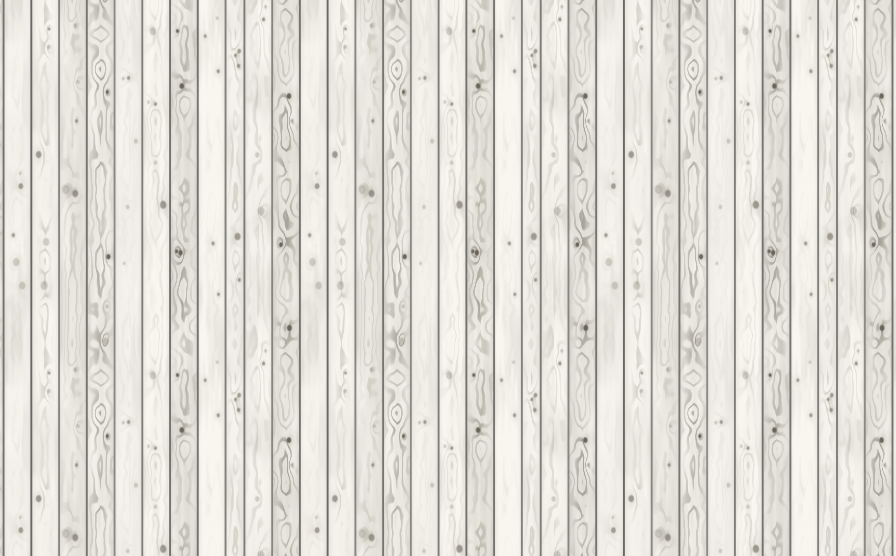
This texture is drawn by a WebGL 1 fragment shader. Its source:

```glsl
precision highp float;
uniform vec2 u_resolution;

#define TILE vec2(0.3307, 0.384)     // repeat size, in canvas widths
#define SHIFT 0.004                  // left edge of the first repeat
#define NARROW 0.68                  // width of plank 8, others are 1
#define TILE_LENGTH 12.4             // repeat height in plank widths
#define SEAM_HALF 0.034
#define KNOTS 5
#define PALE vec3(0.975, 0.965, 0.937)
#define SHADE vec3(0.55, 0.535, 0.50)
#define SEAM vec3(0.40, 0.40, 0.39)
#define KNOT vec3(0.40, 0.38, 0.34)

float hash(vec2 p) {
  return fract(sin(dot(p, vec2(127.1, 311.7))) * 43758.5453);
}

// Value noise that wraps vertically after a whole number of rows
float noise(vec2 p, float rows) {
  vec2 c = floor(p), f = fract(p);
  f = f * f * (3.0 - 2.0 * f);
  float y0 = mod(c.y, rows), y1 = mod(c.y + 1.0, rows);
  return mix(mix(hash(vec2(c.x, y0)), hash(vec2(c.x + 1.0, y0)), f.x),
             mix(hash(vec2(c.x, y1)), hash(vec2(c.x + 1.0, y1)), f.x), f.y);
}

// Noise stretched along a plank, different for each seed
float fibre(float x, float v, float across, float rows, float seed) {
  return noise(vec2(x * across + seed * 37.0, v * rows), rows);
}

float isPlank(float id, float n) {
  return 1.0 - step(0.5, abs(id - n));
}

void main() {
  vec2 p = gl_FragCoord.xy / u_resolution.x;
  float top = u_resolution.y / u_resolution.x;
  float total = 10.0 + NARROW;
  float px = total / (TILE.x * u_resolution.x);
  float u = fract((p.x - SHIFT) / TILE.x) * total;
  float v = fract((top - p.y) / TILE.y);

  // Plank number, its width and the position across it
  float pastNarrow = step(8.0 + NARROW, u);
  float shifted = u + pastNarrow * (1.0 - NARROW);
  float id = min(floor(shifted), 10.0);
  float x = shifted - id;
  float width = mix(1.0, NARROW, isPlank(id, 8.0));
  float centre = x - 0.5 * width;

  // Plank character: bold, medium or faint grain
  float bold = isPlank(id, 3.0) + isPlank(id, 6.0) + isPlank(id, 10.0);
  float column = isPlank(id, 1.0) + isPlank(id, 8.0);
  float arched = isPlank(id, 2.0) + isPlank(id, 5.0) + isPlank(id, 9.0);
  float strength = 0.07 + 0.48 * bold + 0.22 * column + 0.14 * arched;

  // Knots bend the grain around them
  float bend = 0.0, knot = 0.0, halo = 0.0;
  for (int k = 0; k < KNOTS; k++) {
    vec2 seed = vec2(id + 3.0, float(k) * 7.0 + 1.0);
    float size = hash(seed + 0.3);
    float r = mix(0.045, 0.13, size * size);
    vec2 at = vec2(width * mix(0.22, 0.78, hash(seed)), hash(seed + 5.7));
    vec2 d = vec2(x - at.x, (fract(v - at.y + 0.5) - 0.5) * TILE_LENGTH);
    float dark = mix(0.25, 0.55 + 0.4 * bold, step(0.55, hash(seed + 9.1)));
    float dist = length(d * vec2(1.0, 0.8));
    bend += exp(-dot(d, d * vec2(1.0, 0.25)) / (r * r * 7.0));
    halo += exp(-dist * dist / (r * r * 5.0)) * dark;
    knot = max(knot, dark * (1.0 - smoothstep(r - px, r + px, dist)));
  }

  // Grain as contour lines of a stretched field
  float rows = mix(8.0, 20.0, min(bold + column, 1.0));
  float field = abs(centre) * 3.2 + 1.1 * bend
              + 1.9 * fibre(x, v, 2.3, rows, id)
              + 0.5 * fibre(x, v, 5.0, 40.0, id + 20.0);
  float rings = smoothstep(0.0, 1.0, sin(6.2832 * field));
  float spread = mix(0.36, 0.18, column);
  float middle = exp(-centre * centre / (spread * spread));
  float wear = smoothstep(0.15, 0.75, fibre(x, v, 1.0, 9.0, id + 40.0));
  float detail = 1.0 - smoothstep(0.12, 0.4, px);
  float grain = rings * middle * mix(0.35, 1.0, wear) * strength * detail;

  // Plank tone, clouding, fine streaks and whitewashed patches
  float tone = 0.03 + 0.10 * hash(vec2(id, 4.2)) + 0.05 * bold;
  tone += 0.14 * (fibre(x, v, 1.3, 7.0, id + 60.0) - 0.5);
  tone += 0.11 * (fibre(x, v, 9.0, 14.0, id + 80.0) - 0.45) * detail;
  float wash = smoothstep(0.5, 0.62, fibre(x, v, 0.7, 4.0, id + 100.0));
  tone *= 1.0 - 0.6 * wash * (1.0 - bold);
  tone += grain + 0.22 * halo;

  // Seams with a soft shadow along each edge
  float edge = min(x, width - x);
  tone += 0.12 * exp(-edge * edge / 0.012);
  float line = clamp((SEAM_HALF - edge) / px + 0.5, 0.0, 1.0);
  float side = mod(id + step(0.5 * width, x), 11.0);
  line *= mix(0.7, 1.0, hash(vec2(side, 8.8)));

  vec3 color = mix(PALE, SHADE, clamp(tone, 0.0, 1.0));
  color = mix(color, KNOT, knot);
  color = mix(color, SEAM, line);
  gl_FragColor = vec4(color, 1.0);
}
```
